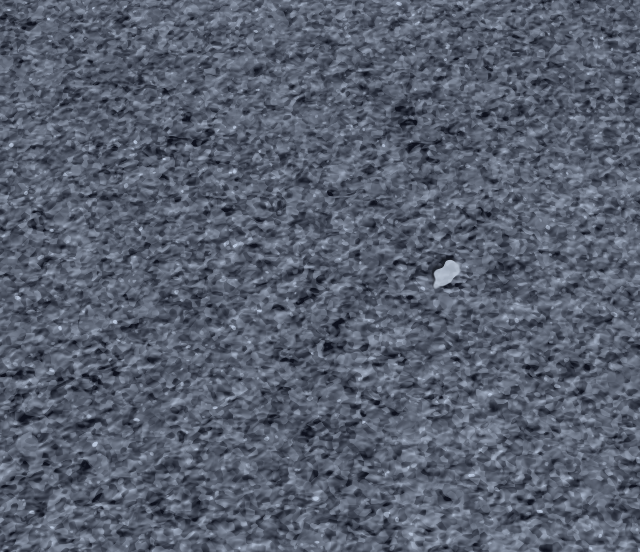
Give the GLSL for this texture, as a WebGL 1 fragment shader.

```glsl
precision highp float;
// Worn blue-grey asphalt: fine lit grit, short dark crevices, flat stones and pale chips.

uniform vec2 u_resolution;

const vec3 SHADOW_COLOR = vec3(0.16, 0.18, 0.23);
const vec3 LIGHT_COLOR = vec3(0.54, 0.58, 0.65);
const vec3 CHIP_COLOR = vec3(0.68, 0.72, 0.78);

const float BASE_TONE = 0.505;
const float FINE_GRAIN_FREQ = 104.0;  // grains per canvas height
const float FINE_GRAIN_CONTRAST = 0.60;
const float GRAIN_FREQ = 54.0;
const float GRAIN_CONTRAST = 0.24;
const float RELIEF_FREQ = 44.0;       // coarsest bumps per canvas height
const float RELIEF_CONTRAST = 0.56;
const float PATCH_CONTRAST = 0.13;
const float CREVICE_DEPTH = 0.46;
const float STONE_FREQ = 15.0;
const float STONE_CHANCE = 0.32;
const float SPECK_FREQ = 42.0;
const float SPECK_CHANCE = 0.16;
const float GLINT_FREQ = 84.0;
const float GLINT_CHANCE = 0.14;
const float EDGE = 0.0035;            // edge softness in canvas heights
const float FLATTEN = 1.2;            // foreshortening of the ground
const vec2 LIGHT_STEP = vec2(0.14, -0.40);
const vec2 CHIP_CENTER = vec2(0.70, 0.505);
const vec2 CHIP_RADIUS = vec2(0.031, 0.017);

float hash(vec2 p) {
  vec3 q = fract(p.xyx * 0.1031);
  q += dot(q, q.yzx + 33.33);
  return fract((q.x + q.y) * q.z);
}

vec2 hash2(vec2 p) {
  return vec2(hash(p), hash(p + 57.3));
}

float noise(vec2 p) {
  vec2 i = floor(p), f = fract(p);
  f = f * f * (3.0 - 2.0 * f);
  return mix(mix(hash(i), hash(i + vec2(1.0, 0.0)), f.x),
             mix(hash(i + vec2(0.0, 1.0)), hash(i + 1.0), f.x), f.y);
}

mat2 rotation(float a) {
  return mat2(cos(a), sin(a), -sin(a), cos(a));
}

// Soft-edged cells, each with its own tone, centred on zero.
float grains(vec2 p) {
  vec2 cell = floor(p);
  float sum = 0.0, total = 0.0;
  for (int y = -1; y <= 1; y++) {
    for (int x = -1; x <= 1; x++) {
      vec2 id = cell + vec2(float(x), float(y));
      vec2 d = id + hash2(id) - p;
      float weight = exp(-13.0 * dot(d, d));
      sum += weight * hash(id + 19.7);
      total += weight;
    }
  }
  return sum / total - 0.5;
}

// Slope towards the light, summed over three sizes of bump.
float relief(vec2 p) {
  float sum = 0.0;
  float freq = RELIEF_FREQ;
  for (int i = 0; i < 3; i++) {
    mat2 turn = rotation(0.7 * float(i) - 0.6);
    vec2 q = turn * p * freq + 31.0 * float(i);
    sum += noise(q) - noise(q + turn * LIGHT_STEP);
    freq *= 1.8;
  }
  return sum;
}

// Scattered ragged pieces: x is coverage, y is a random value per piece.
vec2 pieces(vec2 p, float freq, float chance, float minSize, float maxSize) {
  vec2 q = p * freq;
  vec2 cell = floor(q);
  float ragged = 0.7 * (noise(q * 4.0) - 0.5);
  float soft = EDGE * freq * 0.5;
  vec2 result = vec2(0.0);
  for (int y = -1; y <= 1; y++) {
    for (int x = -1; x <= 1; x++) {
      vec2 id = cell + vec2(float(x), float(y));
      if (hash(id + 7.1) > chance) continue;
      vec2 d = rotation(6.28 * hash(id + 3.9)) * (q - id - hash2(id + 11.0));
      float size = mix(minSize, maxSize, hash(id + 23.0));
      float reach = length(d * vec2(1.0, 1.5)) + ragged * size;
      float cover = 1.0 - smoothstep(size - soft, size + soft, reach);
      if (cover > result.x) result = vec2(cover, hash(id + 41.0));
    }
  }
  return result;
}

// Short shadowed gaps, mostly running sideways and gathered in loose groups.
float crevices(vec2 p) {
  float gap = 0.6 * noise(rotation(0.25) * p * vec2(34.0, 66.0))
            + 0.4 * noise(rotation(-0.5) * p * vec2(80.0, 120.0) + 15.0);
  float group = smoothstep(0.3, 0.75, noise(p * vec2(9.0, 13.0) + 70.0));
  return smoothstep(0.60, 0.76, gap) * mix(0.35, 1.0, group);
}

// Distance to the outline of the large chip.
float chip(vec2 d, float ragged) {
  return (length(rotation(-0.85) * d / CHIP_RADIUS) - 1.0) * CHIP_RADIUS.y + ragged;
}

void main() {
  vec2 uv = gl_FragCoord.xy / u_resolution;
  float aspect = u_resolution.x / u_resolution.y;
  vec2 canvas = vec2(uv.x * aspect, uv.y);

  // Ground plane: grit gets finer towards the top.
  vec2 ground = vec2((canvas.x - 0.5 * aspect) * mix(0.88, 1.16, uv.y),
                     FLATTEN * (0.88 * uv.y + 0.14 * uv.y * uv.y)) + 3.0;
  vec2 warped = ground + 0.008 * vec2(noise(ground * 50.0), noise(ground * 50.0 + 9.0));

  vec2 stone = pieces(ground, STONE_FREQ, STONE_CHANCE, 0.16, 0.40);
  vec2 speck = pieces(ground, SPECK_FREQ, SPECK_CHANCE, 0.10, 0.26);
  vec2 glint = pieces(ground + 7.0, GLINT_FREQ, GLINT_CHANCE, 0.18, 0.34);

  float grit = FINE_GRAIN_CONTRAST * grains(warped * FINE_GRAIN_FREQ)
             + GRAIN_CONTRAST * grains(warped * GRAIN_FREQ + 13.0)
             + RELIEF_CONTRAST * relief(warped);
  grit *= mix(1.1, 0.92, uv.y) * (1.0 - 0.5 * stone.x);
  float patches = noise(ground * 5.0) + noise(ground * 14.0 + 20.0) - 1.0;

  float tone = BASE_TONE + grit + PATCH_CONTRAST * patches;
  tone += stone.x * mix(0.0, 0.16, stone.y);
  tone -= CREVICE_DEPTH * crevices(warped) * (1.0 - 0.7 * stone.x);
  tone += glint.x * mix(0.1, 0.45, glint.y) + speck.x * mix(0.15, 0.75, speck.y * speck.y);
  vec3 color = mix(SHADOW_COLOR, LIGHT_COLOR, clamp(tone, -0.28, 1.5));

  // One large pale chip with a shadow behind its upper left side.
  vec2 d = canvas - CHIP_CENTER * vec2(aspect, 1.0);
  float ragged = 0.016 * (noise(canvas * 75.0) - 0.5);
  float shade = chip(d + vec2(0.005, -0.006), ragged);
  color = mix(color, SHADOW_COLOR * 0.6, 0.8 * (1.0 - smoothstep(-EDGE, EDGE, shade)));
  float body = 1.0 - smoothstep(-0.5 * EDGE, 0.5 * EDGE, chip(d, ragged));
  color = mix(color, CHIP_COLOR + 0.08 * grit, body);

  gl_FragColor = vec4(color, 1.0);
}
```
